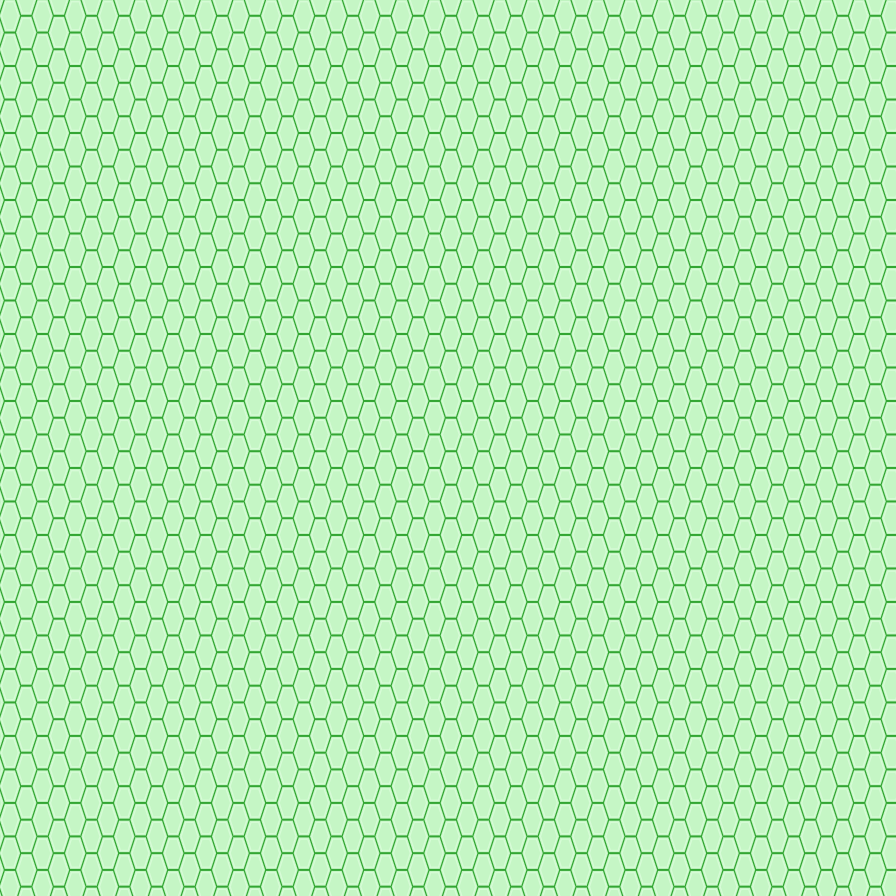
A WebGL 1 fragment shader for this pattern:

```glsl
precision highp float;
// Fine green honeycomb of tall hexagons with thin outlines and a pale inner rim.

uniform vec2 u_resolution;

// All lengths are fractions of the canvas height.
const vec2 REPEATS = vec2(27.43, 26.75);    // lattice cells, two hexagons in each
const vec2 ORIGIN = vec2(0.0293, 0.9637);   // centre of one hexagon
const float BAR_WIDTH = 0.00225;            // level edges
const float SLANT_WIDTH = 0.00140;          // sloping edges
const float RIM_START = 0.0012;             // pale rim, measured from the outline
const float RIM_END = 0.0026;

const vec3 FILL_COLOR = vec3(0.773, 0.965, 0.773);
const vec3 RIM_COLOR = vec3(0.845, 0.985, 0.845);
const vec3 LINE_COLOR = vec3(0.20, 0.65, 0.20);

// Box-filtered coverage of the interval [lo, hi] by a pixel centred at d.
float bandCoverage(float d, float lo, float hi, float pixel) {
    float overlap = min(d + 0.5 * pixel, hi) - max(d - 0.5 * pixel, lo);
    return clamp(overlap / pixel, 0.0, 1.0);
}

// Offset from the nearest hexagon centre, in lattice cells.
vec2 hexOffset(vec2 p) {
    vec2 metric = vec2(sqrt(3.0), 1.0);
    vec2 a = fract(p + 0.5) - 0.5;
    vec2 b = fract(p) - 0.5;
    return length(a * metric) < length(b * metric) ? a : b;
}

// Distances to the level (x) and sloping (y) edges of the hexagon.
vec2 edgeDistances(vec2 offset) {
    vec2 q = abs(offset);
    vec2 slope = vec2(1.5, 0.5);
    float level = (0.5 - q.y) / REPEATS.y;
    float slant = (0.5 - dot(q, slope)) / length(slope * REPEATS);
    return vec2(level, slant);
}

void main() {
    float pixel = 1.0 / u_resolution.y;
    vec2 uv = gl_FragCoord.xy * pixel;

    vec2 edges = edgeDistances(hexOffset((uv - ORIGIN) * REPEATS));
    vec2 halfWidth = 0.5 * vec2(BAR_WIDTH, SLANT_WIDTH);

    // Pale rim just inside each outline
    vec2 inside = edges - halfWidth;
    float rim = bandCoverage(min(inside.x, inside.y), RIM_START, RIM_END, pixel);

    // Outline
    float bar = bandCoverage(edges.x, -halfWidth.x, halfWidth.x, pixel);
    float slant = bandCoverage(edges.y, -halfWidth.y, halfWidth.y, pixel);

    vec3 color = mix(FILL_COLOR, RIM_COLOR, rim);
    color = mix(color, LINE_COLOR, max(bar, slant));
    gl_FragColor = vec4(color, 1.0);
}
```
